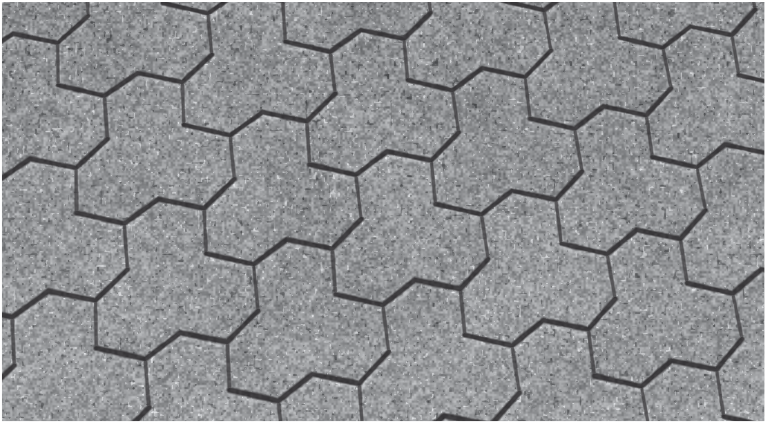
This texture is drawn by a WebGL 2 fragment shader. Its source:

```glsl
#version 300 es
precision highp float;
// Grey concrete paving of interlocking three-lobed blocks, seen at a slight tilt.

#define STEP_ACROSS vec2(0.2967, -0.0934)
#define STEP_DOWN   vec2(0.0591, -0.2979)
#define ANCHOR      vec2(0.7305, 0.6123)
#define TILT        0.028
#define BOLD_WIDTH  0.0076
#define THIN_WIDTH  0.0052
#define GRAIN       0.20
#define STONE       vec3(0.578, 0.585, 0.595)
#define JOINT       vec3(0.205, 0.200, 0.210)

uniform vec2 u_resolution;
out vec4 outColor;

const mat2 LATTICE = mat2(STEP_ACROSS, STEP_DOWN);

// Joint outline of one cell in lattice steps: a zigzag, then a branch from its second corner.
const int BRANCH_START = 5;
const vec2 OUTLINE[8] = vec2[8](
    vec2(0.0, 0.0), vec2(0.373, -0.034), vec2(0.685, -0.318), vec2(1.048, -0.360),
    vec2(1.0, 0.0), vec2(0.373, -0.034), vec2(0.342, 0.321), vec2(0.048, 0.640));

float hash(vec2 p) {
    vec3 h = fract(vec3(p.xyx) * 0.1031);
    h += dot(h, h.yzx + 33.33);
    return fract((h.x + h.y) * h.z);
}

float noise(vec2 p) {
    vec2 i = floor(p);
    vec2 f = fract(p);
    f = f * f * (3.0 - 2.0 * f);
    float low = mix(hash(i), hash(i + vec2(1.0, 0.0)), f.x);
    float high = mix(hash(i + vec2(0.0, 1.0)), hash(i + vec2(1.0, 1.0)), f.x);
    return mix(low, high, f.y);
}

float segmentDistance(vec2 p, vec2 a, vec2 b) {
    vec2 edge = b - a;
    vec2 offset = p - a;
    return length(offset - edge * clamp(dot(offset, edge) / dot(edge, edge), 0.0, 1.0));
}

// Undo the perspective to get lattice coordinates.
vec2 toLattice(vec2 p) {
    vec2 q = inverse(LATTICE) * (p - ANCHOR);
    return q / (1.0 + TILT * q.y);
}

// Joint darkness: steep joints are thinner and paler than the shaded slanted ones.
float jointMask(vec2 p, float pixel) {
    vec2 q = toLattice(p);
    vec2 cell = floor(q);
    float wear = 0.72 + 0.35 * noise(p * 28.0) + 0.25 * noise(p * 95.0);
    float mask = 0.0;
    for (int y = -1; y <= 1; y++) {
        for (int x = -1; x <= 1; x++) {
            vec2 local = LATTICE * (q - cell - vec2(x, y));
            for (int k = 0; k < 7; k++) {
                if (k == BRANCH_START - 1) continue;
                vec2 a = LATTICE * OUTLINE[k];
                vec2 b = LATTICE * OUTLINE[k + 1];
                float steep = smoothstep(0.70, 0.95, abs(normalize(b - a).y));
                float width = mix(BOLD_WIDTH, THIN_WIDTH, steep) * wear;
                float d = segmentDistance(local, a, b);
                float line = 1.0 - smoothstep(width * 0.35, width + pixel * 0.5, d);
                mask = max(mask, line * mix(1.0, 0.78, steep));
            }
        }
    }
    return mask;
}

// Brightness change from fine aggregate, pits, pale chips and broad stains.
float concrete(vec2 p) {
    float tone = GRAIN * (noise(p * 190.0) - 0.5);
    tone += 0.13 * (noise(p * 95.0 + 17.0) - 0.5);
    tone += 0.05 * (noise(p * 7.0 + 41.0) - 0.5);
    tone -= 0.15 * smoothstep(0.78, 0.95, noise(p * 130.0 + 63.0));
    tone += 0.16 * smoothstep(0.82, 0.96, noise(p * 145.0 + 89.0));
    return tone;
}

void main() {
    float pixel = 1.0 / u_resolution.y;
    vec2 p = gl_FragCoord.xy * pixel;
    vec2 uv = gl_FragCoord.xy / u_resolution;

    // Stone surface, slightly darker toward the far edge.
    vec3 color = STONE + concrete(p) + 0.035 * (0.5 - uv.y);

    // Lit rim under each joint, then the dark joint itself.
    color += 0.07 * jointMask(p + vec2(-0.003, 0.010), pixel);
    color = mix(color, JOINT + 0.06 * noise(p * 150.0), jointMask(p, pixel));

    // Thin white margin around the paving.
    vec2 inner = smoothstep(vec2(0.0), 1.0 / u_resolution, uv - vec2(0.0018, 0.0055));
    vec2 outer = smoothstep(vec2(0.0), 1.0 / u_resolution, vec2(0.9960, 0.9965) - uv);
    color = mix(vec3(1.0), color, inner.x * inner.y * outer.x * outer.y);
    outColor = vec4(clamp(color, 0.0, 1.0), 1.0);
}
```
